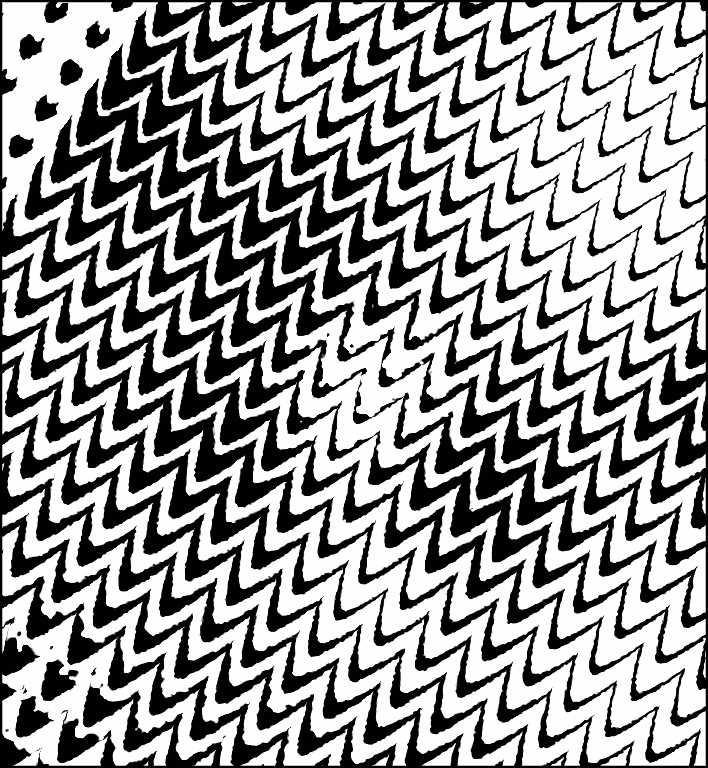
This pattern is drawn by a WebGL 2 fragment shader. Its source:

```glsl
#version 300 es
precision highp float;
// Black and white hooked zigzag bands on a slanted lattice, like a worn print.
// Each band is a level set of a sawtooth with curved flanks; soft spots swell
// or thin the black, and noise eats it away in the corners and the centre.
uniform vec2 u_resolution;
out vec4 fragColor;

float hash(vec2 p) {
    return fract(sin(dot(p, vec2(127.1, 311.7))) * 43758.5453);
}

float valueNoise(vec2 p) {
    vec2 i = floor(p), f = fract(p);
    f = f * f * (3.0 - 2.0 * f);
    return mix(mix(hash(i), hash(i + vec2(1, 0)), f.x),
               mix(hash(i + vec2(0, 1)), hash(i + vec2(1, 1)), f.x), f.y);
}

// Soft round weight around a centre
float spot(vec2 p, vec2 centre, float radius) {
    vec2 d = (p - centre) / radius;
    return exp(-dot(d, d));
}

float smoothMin(float a, float b, float k) {
    float h = max(k - abs(a - b), 0.0) / k;
    return min(a, b) - h * h * k * 0.25;
}

// One tooth: curved steep fall, rounded bottom, climb that sweeps up to a tip
float hookProfile(float u) {
    u = fract(u);
    float v = 1.0 - u;
    return smoothMin(u * (3.2 - 1.4 * u), v * (3.1 - 1.5 * v), 0.55);
}

// Share of each band that is black
float inkWidth(vec2 p) {
    float w = 0.42;
    w += 0.28 * spot(p, vec2(0.15, 0.87), 0.14);
    w += 0.20 * spot(p, vec2(0.38, 0.67), 0.16);
    w += 0.28 * spot(p, vec2(0.61, 0.37), 0.13);
    w += 0.22 * spot(p, vec2(0.30, 0.43), 0.11);
    w += 0.30 * spot(p, vec2(0.92, 0.48), 0.07);
    w -= 0.38 * spot(p, vec2(0.48, 0.48), 0.11);
    w -= 0.34 * spot(p, vec2(0.84, 0.79), 0.25);
    w -= 0.24 * spot(p, vec2(0.36, 0.87), 0.07);
    w -= 0.25 * spot(p, vec2(0.50, 0.23), 0.11);
    w -= 0.24 * spot(p, vec2(0.83, 0.10), 0.20);
    return max(w, 0.15);
}

void main() {
    vec2 p = gl_FragCoord.xy / u_resolution.y;
    vec2 size = vec2(u_resolution.x / u_resolution.y, 1.0);

    // Slanted lattice: u runs along a band, v steps from band to band
    mat2 lattice = mat2(0.0534, -0.0332, -0.0332, -0.0475);
    mat2 toLattice = inverse(lattice);
    vec2 uv = toLattice * (p - vec2(0.4723, 0.5164));

    // Phase change per pixel, taken before the edges are roughened
    float smoothPhase = uv.y - hookProfile(uv.x);
    float slope = max(length(vec2(dFdx(smoothPhase), dFdy(smoothPhase))), 1e-4);

    // Slightly jagged edges
    vec2 wobble = vec2(valueNoise(p * 260.0), valueNoise(p * 260.0 + 37.0)) - 0.5;
    uv += toLattice * wobble * 0.0028;
    float hook = hookProfile(uv.x);
    float phase = uv.y - hook;

    // Worn zones: ragged centre and lower left; upper left is cut at a column
    float grain = valueNoise(p * 120.0) - 0.5;
    float lowerLeft = spot(p, vec2(0.03, 0.08), 0.16);
    float ragged = max(lowerLeft, 0.9 * spot(p, vec2(0.48, 0.52), 0.12));
    ragged = max(ragged, 0.6 * spot(p, vec2(0.32, 0.02), 0.12));
    float corner = 1.0 - smoothstep(-8.03, -7.97, uv.x);

    // Black swells in the hook and thins toward the tips
    float width = inkWidth(p) * mix(0.8, 1.2, smoothstep(0.1, 1.0, hook));
    width += grain * (0.03 + 0.5 * ragged);
    float arrow = 0.7 * smoothstep(0.55, 1.0, hook) - 0.22 + grain * 0.2;
    float stump = 0.95 * smoothstep(0.2, 1.0, hook) - 0.15 + grain * 0.35;
    width = mix(width, stump, 0.75 * smoothstep(0.3, 0.8, lowerLeft));
    width = mix(width, arrow, corner);

    // Distance to the band edge in pixels, for smooth edges
    float offCentre = abs(fract(phase + width * 0.5 + 0.5) - 0.5);
    float ink = smoothstep(-0.6, 0.6, (width * 0.5 - offCentre) / slope);

    // Thin black frame
    vec2 toEdge = min(p, size - p);
    float frame = (0.003 - min(toEdge.x, toEdge.y)) * u_resolution.y;
    ink = max(ink, smoothstep(-0.6, 0.6, frame));

    fragColor = vec4(vec3(mix(0.995, 0.005, ink)), 1.0);
}
```
